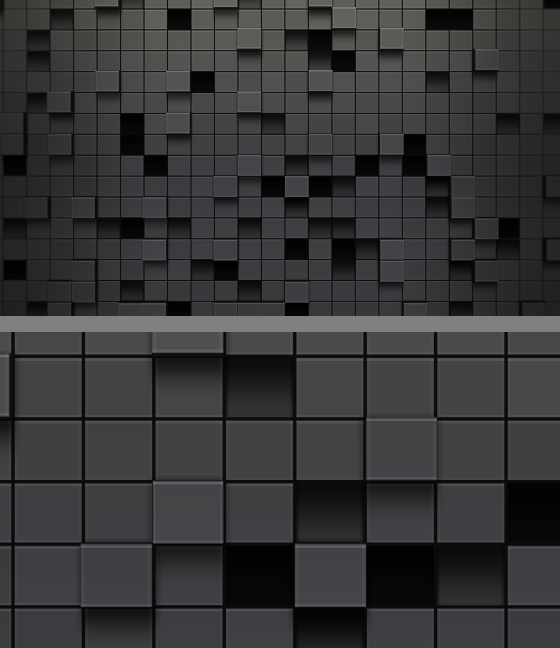
Top: the whole. Bottom: its middle third, enlarged.
A Shadertoy shader for this background:

```glsl
const vec2 GRID = vec2(23.85, 15.13);   // cells across and down
const vec2 SHIFT = vec2(0.134, 0.70);   // offset of the first full cell
const vec3 COOL_GREY = vec3(0.240, 0.244, 0.254);
const vec3 WARM_GREY = vec3(0.375, 0.380, 0.355);
const vec3 GAP_BLACK = vec3(0.045);

float hash(vec2 p, float seed) {
    vec3 a = fract(vec3(p.xyx + seed) * vec3(0.1031, 0.1030, 0.0973));
    a += dot(a, a.yzx + 33.33);
    return fract((a.x + a.y) * a.z);
}

// Height of a block: 0 is flush, positive is raised, negative is sunken.
float blockHeight(vec2 id) {
    float pick = hash(id, 17.3);
    float holeShare = mix(0.10, 0.18, smoothstep(6.0, 11.0, id.x));
    if (pick < holeShare) return hash(id, 41.7) < 0.42 ? -1.0 : -0.45;
    if (pick > 0.90) return mix(0.75, 1.15, hash(id, 63.1));
    return 0.0;
}

float boxMask(vec2 p, vec2 halfSize, vec2 soft) {
    vec2 e = smoothstep(-soft, soft, halfSize - abs(p));
    return e.x * e.y;
}

float lineMask(float d, float width, float soft) {
    return 1.0 - smoothstep(width, width + soft, abs(d));
}

// Warm light from above, fading to cool grey and to dark sides.
vec3 roomLight(vec2 uv) {
    vec3 tone = mix(COOL_GREY, WARM_GREY, smoothstep(0.42, 1.08, uv.y));
    float side = smoothstep(0.18, 0.52, abs(uv.x - 0.5));
    float base = 1.0 - smoothstep(0.0, 0.25, uv.y);
    return tone * (1.0 - 0.42 * side) * (1.0 - 0.10 * base);
}

// Front of a block with thin bright edges above and below.
vec3 faceColour(vec2 p, vec2 id, vec3 light, float rim, float soft) {
    float shade = 0.96 + 0.08 * hash(id, 5.9) - 0.06 * p.y;
    float edge = lineMask(p.y - 0.445, 0.012, soft);
    edge += 0.6 * lineMask(p.y + 0.455, 0.010, soft);
    edge += 0.3 * lineMask(abs(p.x) - 0.455, 0.010, soft);
    return light * (shade + rim * edge);
}

// Recess that is darkest under its upper edge.
vec3 holeColour(vec2 p, vec3 light, float depth) {
    float level = mix(0.78, 0.13, smoothstep(0.4, 1.0, depth));
    float fall = 1.0 - smoothstep(-0.48, 0.46, p.y);
    float wall = smoothstep(0.0, 0.08, 0.49 - abs(p.x));
    return light * level * mix(0.24, 1.0, fall) * mix(0.55, 1.0, wall);
}

float castShadow(vec2 p, float height) {
    float across = 1.0 - smoothstep(0.40, 0.64, abs(p.x));
    float down = smoothstep(-1.40, -0.45, p.y);
    float above = 1.0 - smoothstep(0.45, 0.62, p.y);
    return 0.80 * min(height, 1.0) * across * down * down * above;
}

void mainImage(out vec4 fragColor, in vec2 fragCoord) {
    vec2 uv = fragCoord / iResolution.xy;
    vec2 q = uv * GRID - SHIFT;
    vec2 cell = floor(q);
    vec2 eye = GRID * vec2(0.5, 0.35);

    // Focus softens toward the left and right.
    float blur = smoothstep(0.34, 0.50, abs(uv.x - 0.5));
    vec2 soft = GRID / iResolution.xy * 0.7 + 0.05 * blur;
    vec3 light = roomLight(uv);
    vec3 gap = mix(GAP_BLACK, light * 0.72, 0.85 * blur);
    float rim = mix(0.26, 0.06, blur);

    // Flush and sunken blocks
    vec2 p = q - cell - 0.5;
    float height = blockHeight(cell);
    vec3 colour = height < 0.0 ? holeColour(p, light, -height)
                               : faceColour(p, cell, light, rim, soft.y);
    colour = mix(gap, colour, boxMask(p, vec2(0.476, 0.474), soft));

    // Shadows below raised blocks
    for (int y = 1; y >= -1; y--)
    for (int x = -1; x <= 1; x++) {
        vec2 id = cell + vec2(x, y);
        float h = blockHeight(id);
        if (h > 0.0) colour *= 1.0 - castShadow(q - id - 0.5, h);
    }

    // Raised blocks, spread outward by perspective
    for (int y = 1; y >= -1; y--)
    for (int x = -1; x <= 1; x++) {
        vec2 id = cell + vec2(x, y);
        float h = blockHeight(id);
        if (h <= 0.0) continue;
        vec2 centre = id + 0.5;
        vec2 lean = (centre - eye) * 0.013 * h;
        vec2 size = vec2(0.485 + 0.02 * h);
        float body = boxMask(q - centre - lean * 0.5, size + abs(lean) * 0.5, soft);
        colour = mix(colour, light * 0.22, body * 0.85);
        vec2 f = q - centre - lean;
        vec3 front = faceColour(f * 0.97, id, light * 1.06, rim * 1.5, soft.y);
        colour = mix(colour, front, boxMask(f, size, soft));
    }

    fragColor = vec4(colour, 1.0);
}
```
